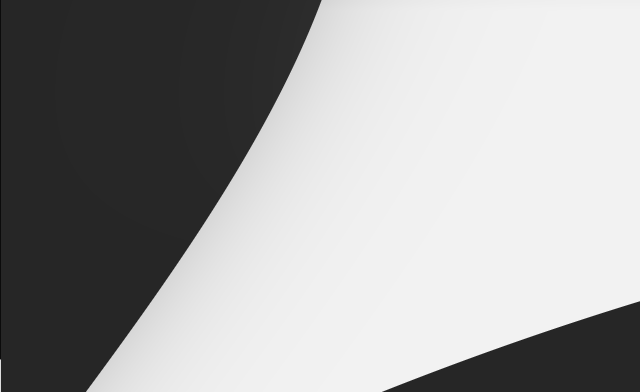
This background is drawn by a WebGL 2 fragment shader. Its source:

```glsl
#version 300 es
precision highp float;
// A pale curved sheet between two dark panels.
// Each panel border is a polynomial curve; the sheet is shaded by an
// exponential falloff measured from the left border.

#define DARK 0.15
#define LIGHT 0.95
#define SHADE_DEPTH 0.108
#define SHADE_WIDTH 0.10
#define PANEL_SHEEN 0.025
#define FRAME_WIDTH 0.0014
#define FRAME_GAP 0.083

uniform vec2 u_resolution;
out vec4 fragColor;

// Horizontal position of the left border at height y.
float leftBorder(float y) {
    return 0.1341 + y * (0.453 - y * (0.0307 + 0.0538 * y));
}

// Height of the lower right border at horizontal position x.
float lowerBorder(float x) {
    float t = x - 0.5964;
    return t * (0.648 - 0.184 * t);
}

// Antialiased coverage of the region where d is positive.
float coverage(float d) {
    return clamp(0.5 + d / max(length(vec2(dFdx(d), dFdy(d))), 1e-6), 0.0, 1.0);
}

void main() {
    vec2 p = gl_FragCoord.xy / u_resolution;
    float fromLeft = p.x - leftBorder(p.y);
    float fromLower = p.y - lowerBorder(p.x);

    // Sheet: soft shadow beside the left border, faint dimming at the top
    float sheet = LIGHT - SHADE_DEPTH * exp(-max(fromLeft, 0.0) / SHADE_WIDTH);
    sheet -= 0.012 * smoothstep(0.97, 1.0, p.y);

    // Panel: slight sheen toward its upper right corner
    float sheen = exp(min(fromLeft, 0.0) / 0.12) * smoothstep(0.3, 1.0, p.y);
    float panel = DARK + PANEL_SHEEN * sheen;

    float tone = mix(panel, sheet, coverage(fromLeft));
    tone = mix(DARK, tone, coverage(fromLower));

    // Hairline on the left side, pale below the gap and black above
    float hairline = mix(LIGHT, 0.03, coverage(p.y - FRAME_GAP));
    tone = mix(tone, hairline, coverage(FRAME_WIDTH - p.x));

    fragColor = vec4(vec3(tone), 1.0);
}
```
